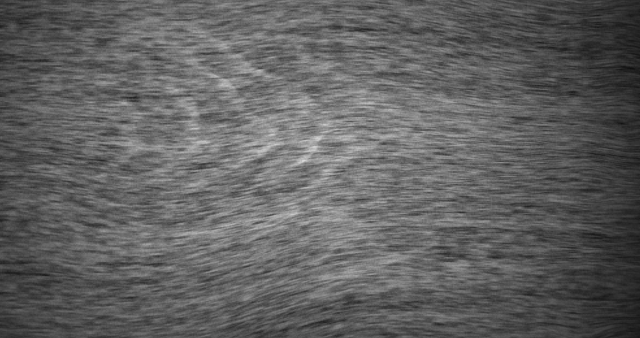
This texture is drawn by a Shadertoy shader. Its source:

```glsl
float hash(vec2 p) {
    vec3 q = fract(p.xyx * 0.1031);
    q += dot(q, q.yzx + 33.33);
    return fract((q.x + q.y) * q.z);
}

// Value noise centred on zero
float noise(vec2 p) {
    vec2 cell = floor(p), f = fract(p);
    f = f * f * (3.0 - 2.0 * f);
    float low = mix(hash(cell), hash(cell + vec2(1, 0)), f.x);
    float high = mix(hash(cell + vec2(0, 1)), hash(cell + vec2(1, 1)), f.x);
    return mix(low, high, f.y) - 0.5;
}

float fbm(vec2 p) {
    float sum = 0.0, weight = 0.6;
    for (int i = 0; i < 4; i++) {
        sum += weight * noise(p);
        p = p * 2.03 + 17.3;
        weight *= 0.55;
    }
    return sum;
}

// Height across the fibres: they rise at the lower middle and sink at the upper right
float fibreHeight(vec2 p) {
    float rise = 0.13 * smoothstep(0.2, 1.2, p.x) * (1.0 - smoothstep(0.15, 0.85, p.y));
    float sink = 0.09 * smoothstep(0.8, 1.9, p.x) * smoothstep(0.4, 1.0, p.y);
    float knots = 0.04 * noise(p * vec2(7, 10)) * smoothstep(1.45, 1.85, p.x);
    return p.y - rise + sink + knots + 0.07 * noise(p * vec2(1.8, 2.5) + 4.0);
}

// Pale growth rings folded into arrowheads that point right
float arrowRings(vec2 p, vec2 apex, float spread, float spacing, vec2 extent) {
    vec2 d = p - apex;
    float ring = (d.x + spread * (sqrt(d.y * d.y + 0.002) - 0.045)) / spacing;
    float s = fract(ring + 0.9);
    float crest = smoothstep(0.5, 0.88, s) * (1.0 - smoothstep(0.9, 1.0, s));
    float inside = 1.0 - smoothstep(0.45, 1.0, length((d + vec2(0.1, 0.02)) / extent));
    return crest * inside;
}

void mainImage(out vec4 fragColor, in vec2 fragCoord) {
    vec2 uv = fragCoord / iResolution.xy;
    vec2 p = fragCoord / iResolution.y;
    float v = fibreHeight(p);

    // Long streaks and broad patches
    float streaks = fbm(vec2(p.x * 1.6, v * 26.0));
    float bands = fbm(vec2(p.x * 3.0 + 9.0, v * 65.0));
    float patches = fbm(p * vec2(2.2, 5.0) + 31.0);

    // Short fibres, fine grain and dark pores
    float fibres = noise(vec2(p.x * 30.0, v * 165.0));
    float threads = noise(vec2(p.x * 52.0 + 7.0, v * 230.0));
    float grain = noise(p * 260.0);
    float pores = smoothstep(0.18, 0.4, noise(vec2(p.x * 13.0, v * 120.0 + 50.0)));

    // Rings wander slowly and fray along the fibres
    vec2 q = p + vec2(0.09 * fbm(p * vec2(5, 9)) + 0.05 * noise(vec2(p.x * 7.0, v * 45.0)), 0.0);
    q.y += 0.06 * noise(p * 4.0 + 2.0);
    float rings = arrowRings(q, vec2(0.8, 0.63), 1.5, 0.19, vec2(0.6, 0.38));
    rings += 0.8 * arrowRings(q, vec2(1.3, 0.32), 2.6, 0.24, vec2(0.5, 0.2));
    rings *= 0.65 + 0.9 * noise(p * vec2(6, 9) + 60.0);

    // Light falls off toward the edges, most of all at the sides
    vec2 c = abs(uv - vec2(0.45, 0.56)) * 2.0;
    float light = 0.475 * (1.0 - 0.52 * pow(c.x, 2.5)) * (1.0 - 0.27 * c.y * c.y);

    float detail = 0.38 * streaks + 0.3 * bands + 0.25 * patches;
    detail += 0.5 * fibres + 0.34 * threads + 0.18 * grain;
    detail += 0.3 * rings - 0.2 * pores;
    float grey = light * (1.03 + detail);
    fragColor = vec4(vec3(clamp(grey, 0.03, 0.85)), 1.0);
}
```
